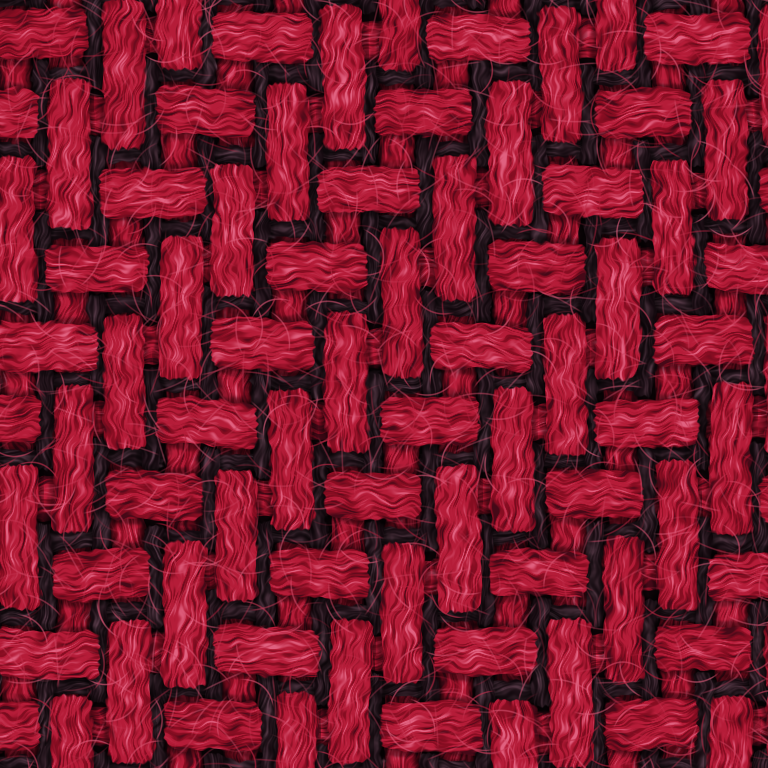
Give the GLSL for this texture, as a Shadertoy shader.

```glsl
// Woven wool: fuzzy red yarns in a 2/2 twill with thin black yarns between them.

#define COUNT vec2(14.0, 10.0)       // red yarns across and down
#define ORIGIN vec2(0.27, 0.02)      // weave offset, in yarns
#define LEAN 0.010                   // sideways drift from top to bottom
#define WARP_FLOAT vec2(0.38, 0.92)  // half sizes, in yarn spacings
#define WEFT_FLOAT vec2(0.91, 0.31)
#define BLACK_WARP vec2(0.16, 0.70)
#define BLACK_WEFT vec2(0.64, 0.12)
#define JITTER 0.07                  // variation of place and size
#define TWIST 0.16                   // slant of the fibres
#define HAIR_CELLS 26.0              // stray hair cells across
#define HAIR_WIDTH 0.0010

const vec3 GAP = vec3(0.09, 0.03, 0.05);
const vec3 INK = vec3(0.07, 0.03, 0.05);
const vec3 ASH = vec3(0.40, 0.27, 0.33);
const vec3 SHADE = vec3(0.27, 0.035, 0.09);
const vec3 DEEP = vec3(0.53, 0.05, 0.13);
const vec3 RED = vec3(0.71, 0.11, 0.22);
const vec3 GLINT = vec3(0.88, 0.38, 0.50);

vec2 hash2(vec2 p) {
    vec3 h = fract(p.xyx * vec3(0.1031, 0.1030, 0.0973));
    h += dot(h, h.yzx + 33.33);
    return fract((h.xx + h.yz) * h.zy);
}

float gradDot(vec2 cell, vec2 offset) {
    float angle = 6.2832 * hash2(cell).x;
    return dot(vec2(cos(angle), sin(angle)), offset);
}

float gradientNoise(vec2 p) {
    vec2 i = floor(p), f = p - i;
    vec2 s = f * f * f * (f * (f * 6.0 - 15.0) + 10.0);
    vec2 e = vec2(1.0, 0.0);
    return mix(mix(gradDot(i, f), gradDot(i + e, f - e), s.x),
               mix(gradDot(i + e.yx, f - e.yx), gradDot(i + 1.0, f - 1.0), s.x), s.y);
}

// Member of the series (offset + n * period) closest to v
float nearest(float v, float offset, float period) {
    return round((v - offset) / period) * period + offset;
}

// One visible stretch of yarn: x = tone, y = coverage, z = cast shadow
vec3 yarn(vec2 w, vec2 centre, vec2 halfSize, bool isWeft) {
    vec2 rnd = hash2(centre * 2.0 + 71.0);
    vec2 q = (w - centre - JITTER * (rnd - 0.5)) / COUNT;
    vec2 h = halfSize * (1.0 + 1.5 * JITTER * (rnd.yx - 0.5)) / COUNT;
    if (isWeft) { q = q.yx; h = h.yx; }   // y now runs along the yarn
    vec2 seed = rnd * 90.0;
    q.x += 0.006 * gradientNoise(vec2(q.y * 18.0, 0.5) + seed);

    // Rounded box with frayed edges
    float corner = min(h.x, h.y) * 0.45;
    vec2 b = abs(q) - h + corner;
    float d = length(max(b, 0.0)) + min(max(b.x, b.y), 0.0) - corner;
    d += 0.005 * gradientNoise(q * vec2(150.0, 75.0) + seed);

    // Round body with twisted, wavy fibres
    vec2 n = min(abs(q / h), 1.0);
    float body = sqrt(1.0 - 0.8 * n.x * n.x) * (1.0 - 0.3 * n.y * n.y * n.y);
    float slant = TWIST * (rnd.x * 2.0 - 0.6);
    float wave = 0.012 * gradientNoise(q * 38.0 + seed);
    vec2 f = vec2(q.x + slant * q.y + wave, q.y);
    float fibre = gradientNoise(f * vec2(170.0, 24.0) + seed)
                + 0.8 * gradientNoise(f * vec2(310.0, 45.0) + seed.yx);
    float tone = 0.14 + 0.48 * body + 0.62 * fibre + 0.12 * (rnd.y - 0.5);
    float edge = 1.2 / iResolution.y;
    return vec3(tone, smoothstep(edge, -edge, d), smoothstep(0.012, 0.0, d));
}

vec3 redWool(float t) {
    vec3 c = mix(SHADE, DEEP, smoothstep(0.05, 0.38, t));
    c = mix(c, RED, smoothstep(0.38, 0.62, t));
    return mix(c, GLINT, smoothstep(0.66, 1.05, t));
}

vec3 blackWool(float t) {
    return mix(INK, ASH, clamp(t * t * 0.8, 0.0, 1.0));
}

vec3 lay(vec3 under, vec3 y, vec3 colour) {
    return mix(under * (1.0 - 0.45 * y.z), colour, y.y);
}

// Loose curved hairs scattered over the cloth
vec3 addHairs(vec3 col, vec2 p) {
    vec2 g = p * HAIR_CELLS, cell = floor(g);
    float edge = 0.8 / iResolution.y;
    for (int k = 0; k < 18; k++) {
        vec2 id = cell + vec2(k % 3 - 1, (k / 3) % 3 - 1);
        vec2 key = id + float(k / 9) * 57.0;
        vec2 a = hash2(key + 11.0), r = hash2(key + 203.0);
        float angle = 6.2832 * r.x;
        vec2 dir = vec2(cos(angle), sin(angle)), q = g - id - a;
        q = vec2(dot(q, dir), dot(q, vec2(-dir.y, dir.x)));
        float d = abs(q.y - (r.y - 0.5) * 1.2 * q.x * q.x) / HAIR_CELLS;
        float mask = smoothstep(HAIR_WIDTH + edge, 0.0, d) * smoothstep(0.8, 0.5, abs(q.x));
        col = mix(col, mix(RED, GLINT, a.y), mask * (0.15 + 0.5 * r.y));
    }
    return col;
}

void mainImage(out vec4 fragColor, in vec2 fragCoord) {
    vec2 p = fragCoord / iResolution.xy;
    vec2 w = vec2(p.x - LEAN * (1.0 - p.y), 1.0 - p.y) * COUNT + ORIGIN;
    w += 0.10 * vec2(gradientNoise(p * 5.0), gradientNoise(p * 5.0 + 40.0));
    vec2 cell = floor(w), joint = round(w);

    // Red yarns where they pass beneath
    vec2 warpLow = vec2(cell.x + 0.5, nearest(w.y, 1.0 - cell.x, 4.0));
    vec2 weftLow = vec2(nearest(w.x, 3.0 - cell.y, 4.0), cell.y + 0.5);
    vec3 y = yarn(w, weftLow, vec2(1.2, 0.25), true);
    vec3 col = lay(GAP, y, redWool(y.x - 0.14));
    y = yarn(w, warpLow, vec2(0.32, 1.2), false);
    col = lay(col, y, redWool(y.x - 0.14));

    // Black yarns in plain weave between the red ones
    vec2 blackWarp = vec2(joint.x, nearest(w.y, joint.x + 0.5, 2.0));
    vec2 blackWeft = vec2(nearest(w.x, joint.y + 0.5, 2.0), joint.y);
    y = yarn(w, blackWeft, BLACK_WEFT, true);
    col = lay(col, y, blackWool(y.x));
    y = yarn(w, blackWarp, BLACK_WARP, false);
    col = lay(col, y, blackWool(y.x));

    // Red floats on top, stepping one yarn per row
    vec2 weftTop = vec2(nearest(w.x, 1.0 - cell.y, 4.0), cell.y + 0.5);
    vec2 warpTop = vec2(cell.x + 0.5, nearest(w.y, 3.0 - cell.x, 4.0));
    y = yarn(w, weftTop, WEFT_FLOAT, true);
    col = lay(col, y, redWool(y.x));
    y = yarn(w, warpTop, WARP_FLOAT, false);
    col = lay(col, y, redWool(y.x));

    fragColor = vec4(addHairs(col, p), 1.0);
}
```
